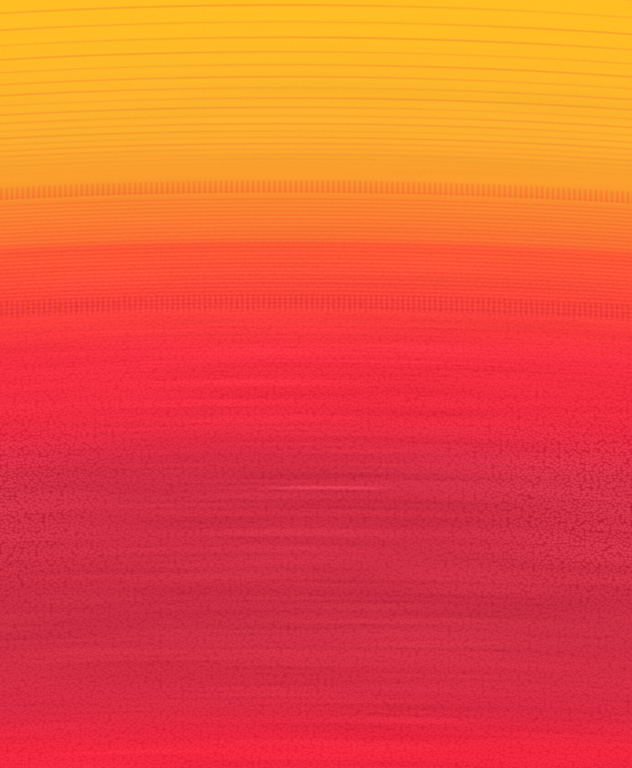
Write a Shadertoy shader that draws this texture.

```glsl
// Bowed woven cloth shading from yellow through orange and red to crimson.
// Colour ramps follow a curved depth; log-spaced ridges, ribbed bands,
// layered-sine streaks and cellular grain give the thread detail.

#define BOW 0.055
#define BOW_CENTRE 0.45
#define RIDGE_GAP 0.0235
#define RIDGE_SHRINK 0.085
#define RIDGE_DEPTH 0.55
#define ROW_COUNT 192.0
#define RIB_COUNT 118.0
#define STREAK_DEPTH 0.035
#define GRAIN_COUNT 210.0
#define GRAIN_DEPTH 0.085

const float TAU = 6.28319;

float hash(vec2 p) {
    p = fract(p * vec2(0.1031, 0.1137));
    p += dot(p, p.yx + 33.33);
    return fract((p.x + p.y) * p.x * 17.0);
}

// Distance to the nearest scattered point
float cellular(vec2 p) {
    vec2 cell = floor(p), f = p - cell;
    float nearest = 2.0;
    for (int j = -1; j <= 1; j++) {
        for (int i = -1; i <= 1; i++) {
            vec2 o = vec2(i, j);
            vec2 seed = vec2(hash(cell + o + 11.0), hash(cell + o + 57.0));
            nearest = min(nearest, length(o + seed - f));
        }
    }
    return nearest;
}

// One thread: layered sines with phases that differ from row to row
float thread(float x, float row) {
    float a = hash(vec2(row + 9.0, 3.0));
    float b = hash(vec2(row + 9.0, 8.0));
    return (a - 0.5) + 0.5 * sin(x * 6.0 + a * TAU)
         + 0.35 * sin(x * (13.0 + 9.0 * b) + b * TAU);
}

float streaks(float x, float y) {
    float row = floor(y);
    return mix(thread(x, row), thread(x, row + 1.0), smoothstep(0.0, 1.0, y - row));
}

float band(float from, float to, float soft, float t) {
    return smoothstep(from - soft, from + soft, t)
         * (1.0 - smoothstep(to - soft, to + soft, t));
}

void blend(inout vec3 c, float from, float to, float t, vec3 next) {
    c = mix(c, next, smoothstep(from, to, t));
}

vec3 dye(float t) {
    vec3 c = vec3(1.0, 0.745, 0.14);
    blend(c, 0.00, 0.18, t, vec3(0.99, 0.69, 0.18));
    blend(c, 0.16, 0.23, t, vec3(0.98, 0.62, 0.18));
    blend(c, 0.225, 0.26, t, vec3(0.98, 0.51, 0.19));
    blend(c, 0.26, 0.31, t, vec3(0.98, 0.44, 0.20));
    blend(c, 0.306, 0.322, t, vec3(0.985, 0.335, 0.21));
    blend(c, 0.32, 0.40, t, vec3(0.98, 0.26, 0.23));
    blend(c, 0.385, 0.47, t, vec3(0.96, 0.18, 0.25));
    blend(c, 0.46, 0.54, t, vec3(0.94, 0.165, 0.25));
    blend(c, 0.52, 0.635, t, vec3(0.81, 0.17, 0.265));
    blend(c, 0.64, 0.80, t, vec3(0.795, 0.17, 0.26));
    blend(c, 0.81, 0.91, t, vec3(0.84, 0.165, 0.255));
    blend(c, 0.90, 0.98, t, vec3(0.945, 0.145, 0.245));
    return c;
}

void mainImage(out vec4 fragColor, in vec2 fragCoord) {
    vec2 uv = fragCoord / iResolution.xy;
    float pixel = 1.0 / iResolution.y;
    float depth = 1.0 - uv.y;
    float offset = uv.x - BOW_CENTRE;
    float t = depth - BOW * offset * offset * mix(1.0, 0.5, depth);
    vec3 colour = dye(t);

    // Ridges that crowd together as they near the first ribbed band
    float ridgeT = min(t, 0.25);
    float gap = RIDGE_GAP - RIDGE_SHRINK * ridgeT;
    float phase = -log(gap / RIDGE_GAP) / RIDGE_SHRINK - 0.28;
    float away = abs(fract(phase + 0.5) - 0.5) * gap;
    float ridge = 1.0 - smoothstep(0.0, 0.0013 + pixel, away);
    ridge *= (1.0 - smoothstep(0.19, 0.235, t)) * smoothstep(1.5, 5.0, gap / pixel);
    float shade = 0.75 + 0.25 * sin(uv.x * 5.0 + floor(phase + 0.5) * 2.4);
    colour = mix(colour, vec3(0.95, 0.56, 0.20), RIDGE_DEPTH * shade * ridge);

    // Close rows in the orange and scarlet strips
    float rows = sin(t * ROW_COUNT * TAU);
    float rowMask = band(0.25, 0.40, 0.015, t) + 0.35 * band(0.41, 0.50, 0.03, t);
    colour += rows * rowMask * vec3(0.006, 0.026, 0.008);

    // Upright ribs and the seams around them
    float ribs = sin(uv.x * RIB_COUNT * TAU);
    float upper = band(0.235, 0.251, 0.0015, t);
    float lower = band(0.384, 0.404, 0.003, t);
    colour -= upper * vec3(0.01, 0.035 + 0.04 * ribs, 0.0);
    colour -= lower * vec3(0.025 + 0.02 * ribs, 0.015 + 0.025 * ribs, 0.005);
    colour.g += 0.05 * band(0.252, 0.255, 0.0015, t);

    // Long threads, broad tonal drift and loose fibres
    float cloth = smoothstep(0.23, 0.55, t);
    float streak = 0.6 * streaks(uv.x, t * 230.0) + 0.4 * streaks(uv.x * 0.6, t * 52.0);
    colour += streak * STREAK_DEPTH * mix(0.3, 1.0, cloth) * vec3(1.0, 0.65, 0.6);
    float fibre = band(0.44, 0.60, 0.04, uv.x) * band(0.633, 0.637, 0.002, t);
    colour += fibre * vec3(0.09, 0.06, 0.06);

    // Stitched grain, paler toward the sides of the crimson part
    vec2 weave = vec2(uv.x * 0.824, t) * GRAIN_COUNT;
    float grain = 0.5 - cellular(weave * vec2(1.0, 1.4));
    float sides = 1.0 + 1.2 * band(0.55, 0.75, 0.06, t) * smoothstep(0.2, 0.5, abs(offset));
    colour += grain * GRAIN_DEPTH * mix(0.15, 1.0, cloth) * sides * vec3(0.8, 0.75, 0.7);

    fragColor = vec4(clamp(colour, 0.0, 1.0), 1.0);
}
```
